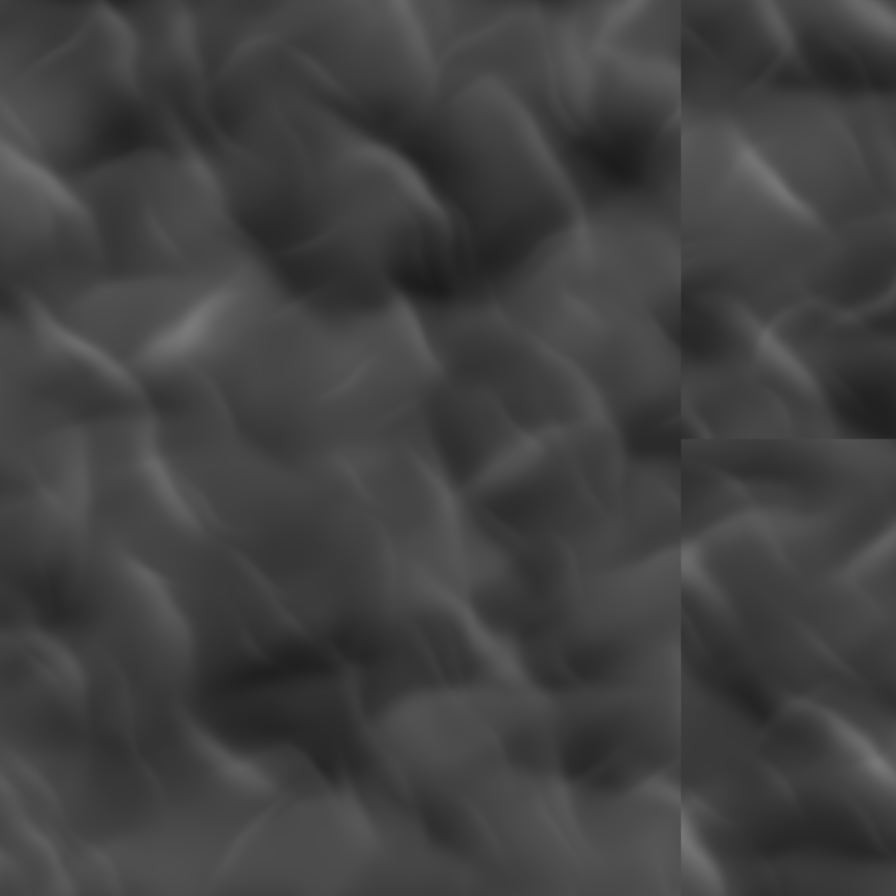
Reproduce this texture procedurally as a WebGL 2 fragment shader.

```glsl
#version 300 es
precision highp float;

uniform vec2 u_resolution;
out vec4 fragColor;

float hash(vec2 p) {
    return fract(sin(dot(p, vec2(127.1, 311.7))) * 43758.5453);
}

vec2 hash2(vec2 p) {
    return vec2(hash(p), hash(p + 37.3));
}

vec2 rotate(vec2 p, float angle) {
    float c = cos(angle), s = sin(angle);
    return vec2(c * p.x + s * p.y, c * p.y - s * p.x);
}

float noise(vec2 p) {
    vec2 cell = floor(p), f = fract(p);
    vec2 w = f * f * f * (f * (f * 6.0 - 15.0) + 10.0);
    float low = mix(hash(cell), hash(cell + vec2(1, 0)), w.x);
    float high = mix(hash(cell + vec2(0, 1)), hash(cell + vec2(1, 1)), w.x);
    return mix(low, high, w.y);
}

// Soft stroke along x, with a different falloff on each side
float stroke(vec2 p, float len, float below, float above) {
    float across = p.y / (p.y < 0.0 ? below : above);
    float along = p.x / len;
    return exp(-0.5 * (across * across + along * along));
}

// Bright curved creases, mostly falling steeply to the right
float creases(vec2 p, float cells, float seed) {
    vec2 q = p * cells, base = floor(q);
    float sum = 0.0;
    for (int j = -1; j <= 1; j++) {
        for (int i = -1; i <= 1; i++) {
            vec2 cell = base + vec2(i, j), id = cell + seed;
            vec2 centre = cell + 0.5 + 0.8 * (hash2(id) - 0.5);
            vec2 shape = hash2(id + 11.7);
            float angle = -1.0 + 0.6 * (shape.x - 0.5);
            angle += 1.5 * step(0.8, hash(id + 5.1));
            vec2 r = rotate(q - centre, angle);
            r.y += (shape.y - 0.5) * 0.9 * r.x * r.x;
            float len = mix(0.2, 0.38, shape.y);
            float thin = stroke(r, len, 0.075, 0.045);
            float glow = stroke(r, len, 0.24, 0.07);
            sum += mix(0.3, 1.0, shape.x) * (0.75 * thin + 0.25 * glow);
        }
    }
    return sum;
}

// Dark elongated hollows with one crisper flank
float hollows(vec2 p, float cells, float seed) {
    vec2 q = p * cells, base = floor(q);
    float sum = 0.0;
    for (int j = -1; j <= 1; j++) {
        for (int i = -1; i <= 1; i++) {
            vec2 cell = base + vec2(i, j), id = cell + seed;
            vec2 centre = cell + 0.5 + 0.8 * (hash2(id) - 0.5);
            vec2 shape = hash2(id + 23.9);
            vec2 r = rotate(q - centre, mix(-1.0, 0.6, shape.x));
            float len = mix(0.22, 0.38, shape.y);
            sum += mix(0.2, 1.0, hash(id + 3.3)) * stroke(r, len, 0.07, 0.2);
        }
    }
    return 1.0 - exp(-1.2 * sum);
}

float surface(vec2 p) {
    // Coarse and fine warps that bend every feature
    vec2 bend = vec2(noise(p * 9.0), noise(p * 9.0 + 41.0)) - 0.5;
    vec2 kink = vec2(noise(p * 24.0 + 13.0), noise(p * 24.0 + 67.0)) - 0.5;
    vec2 q = p + 0.03 * bend + 0.013 * kink;

    float tone = 0.262;
    tone += 0.11 * (noise(q * 6.0 + 7.0) - 0.5);
    tone += 0.05 * (noise(q * 15.0 + 29.0) - 0.5);
    tone += 0.05 * (noise(rotate(q, 0.55) * vec2(9.0, 24.0)) - 0.5);
    tone -= 0.195 * hollows(q, 5.2, 19.0);
    tone += 0.165 * creases(q, 5.8, 3.0);
    tone += 0.05 * creases(q, 10.0, 53.0);
    return clamp(tone, 0.09, 0.48);
}

void main() {
    float pixel = 1.0 / min(u_resolution.x, u_resolution.y);
    vec2 p = gl_FragCoord.xy * pixel;

    // Sheets that meet along straight seams
    float right = smoothstep(-pixel, pixel, p.x - 0.76);
    float upper = smoothstep(-pixel, pixel, p.y - 0.51);
    float side = mix(surface(p + vec2(2.3, 0.6)), surface(p + vec2(4.1, 1.7)), upper);
    float tone = mix(surface(p), side, right);

    fragColor = vec4(vec3(tone), 1.0);
}
```
